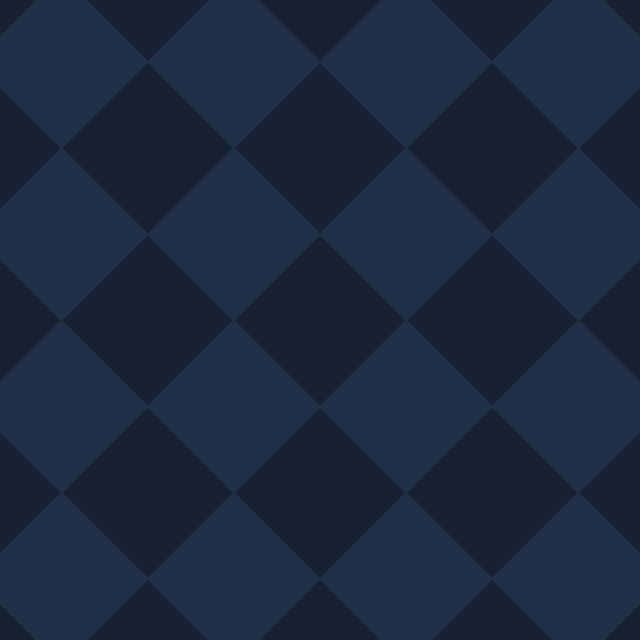
This pattern is drawn by a WebGL 1 fragment shader. Its source:

```glsl
precision highp float;

uniform vec2 u_resolution;

const float PERIOD = 0.2692;                  // tile diagonal, in canvas widths
const vec2 CENTER = vec2(0.5, 0.4993);        // middle of the central dark tile
const float SEAM_WIDTH = 0.0022;
const vec3 DARK_TILE = vec3(0.096, 0.131, 0.200);
const vec3 LIGHT_TILE = vec3(0.127, 0.190, 0.288);
const vec3 SEAM_COLOR = vec3(0.127, 0.198, 0.268);

// Signed distance to the edge of the dark diamonds, negative inside them.
float diamondGrid(vec2 p) {
    vec2 cell = abs(fract(p / PERIOD + 0.5) - 0.5);
    return (cell.x + cell.y - 0.5) * PERIOD * 0.70710678;
}

void main() {
    float canvasSize = min(u_resolution.x, u_resolution.y);
    vec2 p = (gl_FragCoord.xy - CENTER * u_resolution) / canvasSize;
    float halfPixel = 0.5 / canvasSize;
    float edge = diamondGrid(p);

    // Flat two-tone tiles
    float light = smoothstep(-halfPixel, halfPixel, edge);
    vec3 color = mix(DARK_TILE, LIGHT_TILE, light);

    // Thin teal seam along each tile edge
    float halfSeam = 0.5 * SEAM_WIDTH;
    float seam = 1.0 - smoothstep(halfSeam - halfPixel, halfSeam + halfPixel, abs(edge));
    color = mix(color, SEAM_COLOR, seam * 0.85);

    gl_FragColor = vec4(color, 1.0);
}
```
